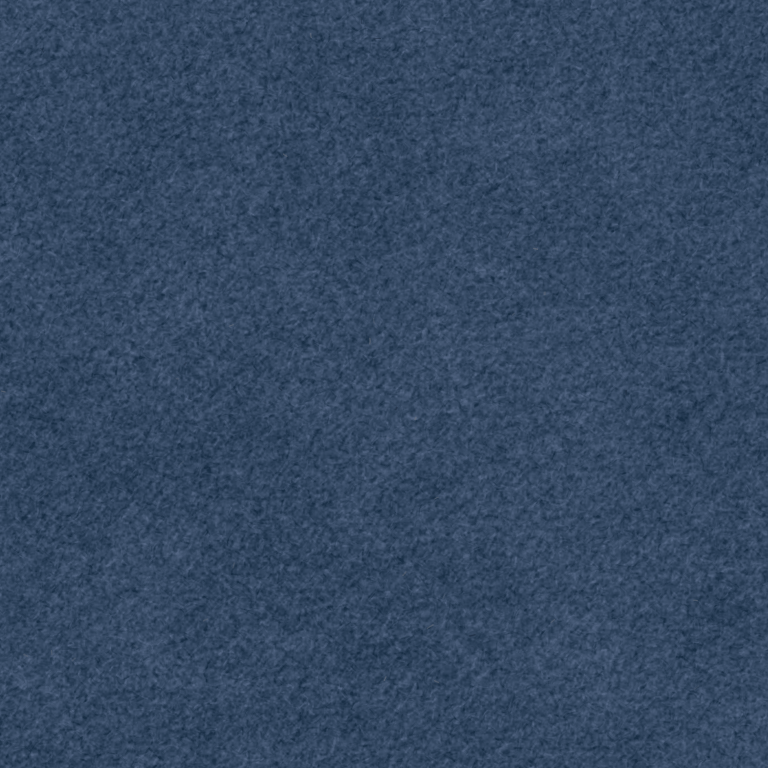
Write a WebGL 2 fragment shader that draws this texture.

```glsl
#version 300 es
precision highp float;

uniform vec2 u_resolution;
out vec4 fragColor;

float hash(vec2 p, float seed) {
    return fract(sin(dot(p, vec2(127.1, 311.7)) + seed * 74.7) * 43758.5453);
}

vec2 rotate(vec2 p, float angle) {
    float c = cos(angle), s = sin(angle);
    return vec2(c * p.x - s * p.y, s * p.x + c * p.y);
}

// Smooth value noise in -1..1
float noise(vec2 p, float seed) {
    vec2 i = floor(p), f = fract(p);
    f = f * f * (3.0 - 2.0 * f);
    float low = mix(hash(i, seed), hash(i + vec2(1.0, 0.0), seed), f.x);
    float high = mix(hash(i + vec2(0.0, 1.0), seed), hash(i + 1.0, seed), f.x);
    return mix(low, high, f.y) * 2.0 - 1.0;
}

// Noise on a turned grid, so the cells do not line up with the canvas
float grain(vec2 p, float cells, float seed) {
    return noise(rotate(p, 0.6 + seed * 1.3) * cells, seed);
}

float segmentDistance(vec2 p, vec2 halfAxis) {
    float along = clamp(dot(p, halfAxis) / dot(halfAxis, halfAxis), -1.0, 1.0);
    return length(p - halfAxis * along);
}

// Short strands, one per cell at most, with tones from -1 to 1
float strands(vec2 p, float cells, float halfLength, float width, float density, float seed) {
    vec2 q = p * cells;
    vec2 home = floor(q);
    float soft = 0.6 * cells / min(u_resolution.x, u_resolution.y);
    float sum = 0.0;
    for (int y = -1; y <= 1; y++) {
        for (int x = -1; x <= 1; x++) {
            vec2 id = home + vec2(x, y);
            vec2 center = id + vec2(hash(id, seed), hash(id, seed + 1.0));
            float angle = 0.45 + (hash(id, seed + 2.0) - 0.5) * 2.6;
            float reach = halfLength * mix(0.4, 1.0, hash(id, seed + 3.0));
            float d = segmentDistance(q - center, rotate(vec2(reach, 0.0), angle));
            float mask = 1.0 - smoothstep(width - soft, width + soft, d);
            float tone = hash(id, seed + 4.0) * 2.0 - 1.0;
            sum += mask * tone * step(hash(id, seed + 5.0), density);
        }
    }
    return sum;
}

// Height of the matted nap
float napHeight(vec2 p) {
    return 0.6 * grain(p, 90.0, 1.0) + 0.6 * grain(p, 165.0, 2.0);
}

// Broad, faint cloudiness of the dye
float mottle(vec2 p) {
    return 0.27 * grain(p, 5.0, 3.0) + 0.28 * grain(p, 12.0, 4.0) + 0.32 * grain(p, 32.0, 5.0);
}

void main() {
    vec2 p = gl_FragCoord.xy / min(u_resolution.x, u_resolution.y);

    // Curl the strands slightly
    vec2 curl = 0.003 * vec2(grain(p, 75.0, 6.0), grain(p, 75.0, 7.0));
    float fuzz = 0.0;
    for (int layer = 0; layer < 3; layer++) {
        float n = float(layer);
        vec2 shifted = p + curl + n * vec2(0.37, 0.71);
        fuzz += strands(shifted, 108.0 + 17.0 * n, 0.55, 0.16, 1.0, 10.0 + 7.0 * n);
    }

    // Light falls from the upper left
    vec2 lightStep = vec2(-0.0016, 0.0024);
    float relief = napHeight(p) - napHeight(p + lightStep);

    float fine = 0.85 * grain(p, 350.0, 8.0) + 1.0 * grain(p, 235.0, 9.0);
    float shade = 1.15 * (fine + 0.9 * fuzz + 1.2 * relief + mottle(p));

    vec3 dye = vec3(0.206, 0.285, 0.387);
    vec3 contrast = vec3(0.037, 0.035, 0.039);
    vec3 color = dye + contrast * clamp(shade, -3.0, 3.2);

    // Sparse pale and dark lint
    float lint = strands(p + curl, 34.0, 0.12, 0.03, 0.06, 40.0);
    color = mix(color, vec3(0.43, 0.45, 0.49), 0.6 * max(lint, 0.0));
    color = mix(color, vec3(0.10, 0.16, 0.24), 0.6 * max(-lint, 0.0));

    fragColor = vec4(color, 1.0);
}
```
